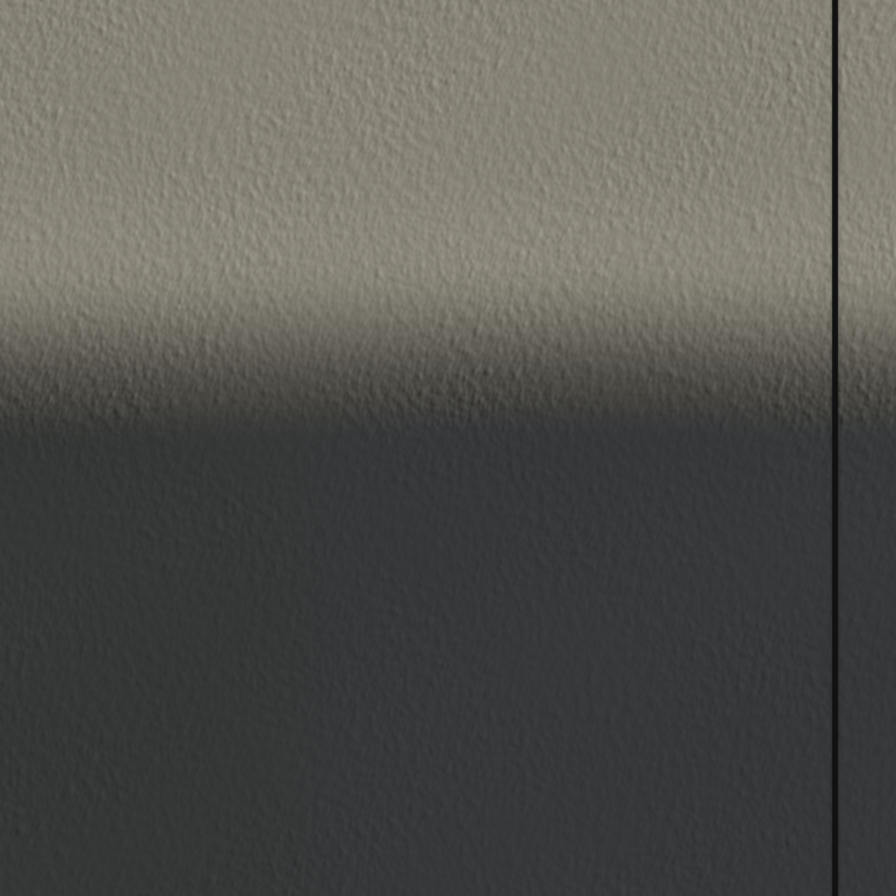
This texture is drawn by a Shadertoy shader. Its source:

```glsl
// Embossed two-tone wall panel: warm light fading into slate shade, with a vertical seam.

const vec3 LIGHT_TONE = vec3(0.525, 0.510, 0.463);
const vec3 UMBER_TONE = vec3(0.262, 0.258, 0.240);
const vec3 SLATE_LEFT = vec3(0.207, 0.216, 0.211);
const vec3 SLATE_RIGHT = vec3(0.213, 0.219, 0.227);
const vec3 SEAM_TONE = vec3(0.065, 0.068, 0.070);

const float FADE_TOP = 0.705;      // where the light starts to fall off
const float FADE_BOTTOM = 0.555;   // where the umber penumbra is reached
const float SHADE_EDGE = 0.526;    // where slate takes over
const float SEAM_X = 0.932;
const float SEAM_HALF_WIDTH = 0.0033;

const float GRAIN_SCALE = 105.0;   // bumps across the canvas
const float GRAIN_STEP = 0.0016;   // offset used to light the bumps
const float RELIEF_LIGHT = 0.075;
const float RELIEF_FADE = 0.075;
const float RELIEF_SHADE = 0.025;

vec2 hash2(vec2 cell) {
    vec3 p = fract(vec3(cell.xyx) * vec3(0.1031, 0.1030, 0.0973));
    p += dot(p, p.yzx + 33.33);
    return fract((p.xx + p.yz) * p.zy);
}

// Smooth cellular noise: a soft bump around one random point per cell
float cellBumps(vec2 p) {
    vec2 base = floor(p);
    vec2 local = fract(p);
    float height = 0.0;
    for (int j = -1; j <= 1; j++) {
        for (int i = -1; i <= 1; i++) {
            vec2 cell = vec2(i, j);
            vec2 toPoint = cell + hash2(base + cell) - local;
            height += exp(-6.0 * dot(toPoint, toPoint));
        }
    }
    return height;
}

// Slow layered sines, about -1 to 1
float slowWaves(vec2 p) {
    return 0.5 * sin(9.0 * p.x + 3.0 * sin(5.0 * p.y + 1.0))
         + 0.3 * sin(17.0 * p.y - 8.0 * p.x + 2.0)
         + 0.2 * sin(31.0 * p.x + 23.0 * p.y);
}

// Leather-like grain, slightly slanted and stretched upright
float grainHeight(vec2 p) {
    p += 0.003 * vec2(sin(37.0 * p.y + 11.0 * p.x), sin(41.0 * p.x));
    vec2 q = mat2(0.96, 0.28, -0.28, 0.96) * p * vec2(1.0, 0.72);
    return 0.65 * cellBumps(q * GRAIN_SCALE)
         + 0.35 * cellBumps(q * GRAIN_SCALE * 1.9 + 17.0);
}

void mainImage(out vec4 fragColor, in vec2 fragCoord) {
    vec2 uv = fragCoord / iResolution.xy;
    float pixel = 1.0 / iResolution.x;

    // Shadow falloff, with a gently wavering boundary
    float y = uv.y + 0.004 * sin(7.0 * uv.x + 0.6);
    float lit = smoothstep(FADE_BOTTOM - 0.025, FADE_TOP, y);
    float shade = 1.0 - smoothstep(SHADE_EDGE - 0.02, SHADE_EDGE + 0.035, y);
    vec3 slate = mix(SLATE_LEFT, SLATE_RIGHT, smoothstep(0.05, 0.6, uv.x));
    vec3 color = mix(UMBER_TONE, LIGHT_TONE, lit);
    color = mix(color, slate, shade);

    // Faint bright band above the falloff and broad mottling
    float band = (uv.y - 0.735) / 0.055;
    color += 0.016 * exp(-band * band);
    color *= 1.0 + 0.010 * slowWaves(uv);

    // Grain lit from the upper right
    vec2 toLight = GRAIN_STEP * vec2(0.85, 0.5);
    float slope = grainHeight(uv - toLight) - grainHeight(uv + toLight);
    float fade = lit * (1.0 - lit) * 4.0;
    float relief = mix(RELIEF_LIGHT, RELIEF_FADE, fade);
    relief = mix(relief, RELIEF_SHADE, shade);
    relief *= 1.0 + 0.35 * slowWaves(uv * 1.7 + 0.4);
    color += relief * slope;

    // Seam with soft shoulders
    float seamDistance = abs(uv.x - SEAM_X) - SEAM_HALF_WIDTH;
    color *= 1.0 - 0.12 * exp(-max(seamDistance, 0.0) * 450.0);
    float seam = 1.0 - smoothstep(-pixel, pixel, seamDistance);
    color = mix(color, SEAM_TONE, seam);

    fragColor = vec4(clamp(color, 0.0, 1.0), 1.0);
}
```
